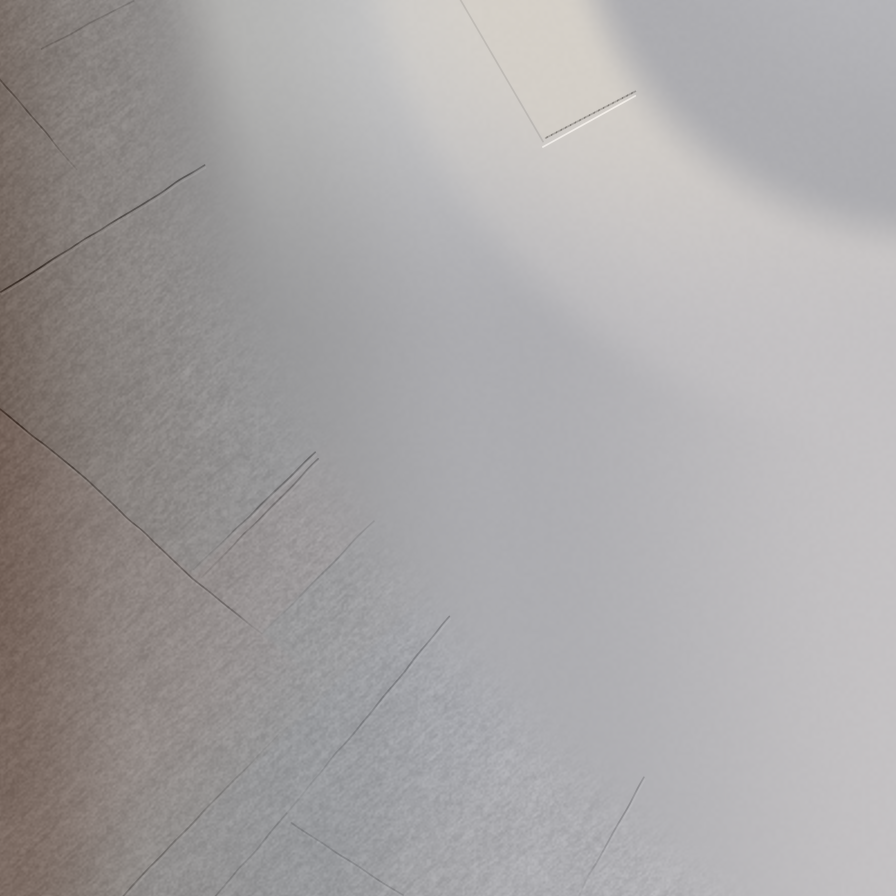
A three.js fragment shader for this texture:

```glsl
varying vec2 vUv;

#define ARC_CENTER vec2(1.042, 1.143)
#define ARC_INNER 0.417
#define ARC_OUTER 0.655
#define BROWN vec3(0.43, 0.37, 0.335)
#define TAUPE vec3(0.525, 0.50, 0.485)
#define STEEL vec3(0.59, 0.59, 0.595)
#define SILVER vec3(0.675, 0.675, 0.69)
#define PEARL vec3(0.77, 0.76, 0.767)
#define CREAM vec3(0.84, 0.82, 0.79)
#define GRAIN 0.075
#define SEAM_WIDTH 0.0017

float hash(vec2 p) {
  vec3 q = fract(vec3(p.xyx) * 0.1031);
  q += dot(q, q.yzx + 33.33);
  return fract((q.x + q.y) * q.z);
}

float noise(vec2 p) {
  vec2 i = floor(p), f = fract(p);
  f = f * f * (3.0 - 2.0 * f);
  return mix(mix(hash(i), hash(i + vec2(1, 0)), f.x),
             mix(hash(i + vec2(0, 1)), hash(i + vec2(1, 1)), f.x), f.y);
}

// Soft line from a to b
float seam(vec2 p, vec2 a, vec2 b) {
  vec2 d = b - a;
  float t = clamp(dot(p - a, d) / dot(d, d), 0.0, 1.0);
  return 1.0 - smoothstep(SEAM_WIDTH * 0.1, SEAM_WIDTH, length(p - a - d * t));
}

// Line that fades out towards b
float fadingSeam(vec2 p, vec2 a, vec2 b) {
  vec2 d = b - a;
  return seam(p, a, b) * (1.0 - 0.75 * smoothstep(0.4, 1.0, dot(p - a, d) / dot(d, d)));
}

// Signed distance to the line through a and b, positive on its left
float side(vec2 p, vec2 a, vec2 b) {
  vec2 d = normalize(b - a);
  return d.x * (p.y - a.y) - d.y * (p.x - a.x);
}

vec3 background(vec2 p) {
  float s = p.x + 0.1 * (p.y - 0.5);
  vec3 c = mix(BROWN, TAUPE, smoothstep(-0.04, 0.14, s));
  c = mix(c, STEEL, smoothstep(0.08, 0.34, s));
  c = mix(c, SILVER, smoothstep(0.27, 0.56, s));
  c = mix(c, PEARL, smoothstep(0.55, 1.0, s));
  float corner = (1.0 - smoothstep(0.0, 0.5, p.y)) * (1.0 - smoothstep(0.1, 0.45, p.x));
  c += corner * vec3(0.045, 0.055, 0.06);
  // Pale haze above the boards, with a slanted left limit
  float limit = p.x - 0.19 - 0.25 * (1.0 - p.y);
  c += vec3(0.11, 0.11, 0.10) * smoothstep(-0.03, 0.07, limit) * smoothstep(0.6, 1.0, p.y);
  return c;
}

// Diagonal streaks and tinted boards that fade into the smooth area
vec3 boards(vec2 p) {
  float reach = 0.22 + 0.62 * (1.0 - p.y) * (1.0 - p.y);
  float mask = 1.0 - smoothstep(reach - 0.12, reach + 0.04, p.x);
  vec2 g = vec2(dot(p, vec2(0.75, 0.66)), dot(p, vec2(-0.66, 0.75)));
  float streak = noise(g * vec2(45.0, 300.0)) - 0.5;
  float speckle = noise(p * 400.0) + noise(g * vec2(170.0, 380.0) + 7.0) - 1.0;
  float broad = noise(g * vec2(9.0, 50.0)) - 0.5;
  vec3 c = vec3(GRAIN * (0.35 * streak + 0.55 * speckle + 0.2 * broad));
  float q = p.x - p.y;
  float low = 1.0 - smoothstep(-0.004, 0.004, side(p, vec2(0.0, 0.544), vec2(0.293, 0.293)));
  float warm = low * (1.0 - smoothstep(-0.02, 0.14, q));
  warm += smoothstep(-0.15, -0.135, q) * (1.0 - smoothstep(-0.008, 0.004, q)) * (1.0 - low);
  float cool = smoothstep(0.13, 0.145, q) * (1.0 - smoothstep(0.3, 0.5, q));
  c += warm * vec3(0.01, -0.004, -0.006) + cool * vec3(-0.005, 0.0, 0.006);
  return c * mask;
}

float boardSeams(vec2 p) {
  p += 0.0022 * (vec2(noise(p * 40.0), noise(p * 40.0 + 19.0)) - 0.5);
  float m = seam(p, vec2(0.0, 0.674), vec2(0.228, 0.815));
  m = max(m, 0.7 * fadingSeam(p, vec2(0.0, 0.912), vec2(0.085, 0.811)));
  m = max(m, 0.4 * seam(p, vec2(0.046, 0.945), vec2(0.15, 1.0)));
  // Long bent joint
  m = max(m, 0.9 * seam(p, vec2(0.0, 0.544), vec2(0.098, 0.464)));
  m = max(m, 0.8 * seam(p, vec2(0.098, 0.464), vec2(0.215, 0.355)));
  m = max(m, 0.7 * fadingSeam(p, vec2(0.215, 0.355), vec2(0.293, 0.293)));
  // Double joint and its neighbour
  m = max(m, 0.75 * fadingSeam(p, vec2(0.352, 0.496), vec2(0.217, 0.365)));
  m = max(m, 0.65 * fadingSeam(p, vec2(0.355, 0.488), vec2(0.226, 0.356)));
  m = max(m, 0.35 * fadingSeam(p, vec2(0.417, 0.418), vec2(0.293, 0.293)));
  // Lower boards
  m = max(m, 0.55 * fadingSeam(p, vec2(0.137, 0.0), vec2(0.31, 0.18)));
  m = max(m, 0.4 * seam(p, vec2(0.241, 0.0), vec2(0.32, 0.092)));
  m = max(m, 0.6 * fadingSeam(p, vec2(0.501, 0.311), vec2(0.32, 0.092)));
  m = max(m, 0.4 * seam(p, vec2(0.326, 0.082), vec2(0.449, 0.0)));
  m = max(m, 0.55 * fadingSeam(p, vec2(0.719, 0.132), vec2(0.645, 0.0)));
  return m * (0.55 + 0.45 * noise(p * 90.0));
}

void main() {
  vec2 p = vUv;
  float d = distance(p, ARC_CENTER);
  vec3 color = background(p) + boards(p);

  // Bright arc, firm at its rim and rising inward, around a shaded disc
  vec3 glow = mix(PEARL, CREAM, smoothstep(0.6, 1.0, p.y));
  float rim = 1.0 - smoothstep(ARC_OUTER - 0.05, ARC_OUTER + 0.015, d);
  float rise = 1.0 - smoothstep(0.46, ARC_OUTER, d);
  color = mix(color, glow, 0.5 * rim + 0.5 * rise);
  vec3 disc = mix(SILVER + 0.035, SILVER, smoothstep(0.12, 0.34, d));
  color = mix(disc, color, smoothstep(ARC_INNER - 0.05, ARC_INNER + 0.025, d));

  // Pale flap with a stitched lower edge
  vec2 corner = vec2(0.606, 0.842), tip = vec2(0.709, 0.898), top = vec2(0.514, 1.0);
  float flap = smoothstep(0.0, 0.004, side(p, corner, tip))
             * smoothstep(0.0, 0.004, -side(p, corner, top))
             * smoothstep(ARC_INNER - 0.02, ARC_INNER + 0.04, d);
  color = mix(color, CREAM - 0.01, 0.6 * flap);
  float stitch = 0.5 + 0.5 * smoothstep(0.2, 0.5, abs(fract(p.x * 190.0) - 0.5));
  color -= 0.32 * stitch * seam(p, corner + vec2(0.003, 0.004), tip);
  color += 0.13 * seam(p, corner - vec2(0.0, 0.006), tip - vec2(0.0, 0.005));
  color -= 0.08 * seam(p, corner, top);

  // Grooves with a lit lower rim
  color += 0.05 * boardSeams(p + vec2(-0.001, 0.003));
  color -= 0.26 * boardSeams(p);
  color += 0.008 * (noise(p * 220.0) - 0.5);
  gl_FragColor = vec4(color, 1.0);
}
```
